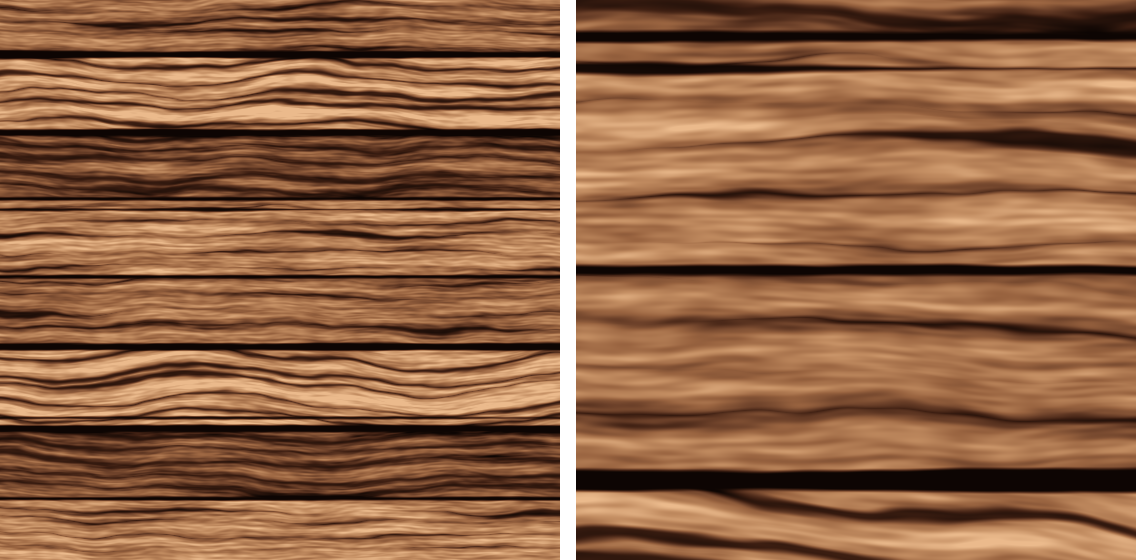
Left, the full canvas; right, a detail of the centre.
Write a Shadertoy shader that draws this texture.

```glsl
// Stacked horizontal timber planks with dark seams, fibrous grain and black veins.
// Planks cycle through four tones; two of them carry long wavy veins, the others
// short tapered cracks. Gradient noise bends the grain and varies every stroke.

#define ROWS 7.567        // planks per canvas height
#define ROW_SHIFT 0.261   // part of the top plank hidden above the canvas
#define VEINS 5           // veins per plank
#define BEND 0.34         // sway of the wavy veins, in planks
#define THIN_SEAM 0.022   // seam half widths, in planks
#define THICK_SEAM 0.046
#define GRAIN 0.40        // contrast of the fibres
#define TONES vec4(0.70, 0.95, 0.60, 0.82)

const vec3 WOOD[6] = vec3[6](
    vec3(0.05, 0.02, 0.01), vec3(0.24, 0.12, 0.07), vec3(0.42, 0.25, 0.16),
    vec3(0.60, 0.39, 0.25), vec3(0.76, 0.55, 0.38), vec3(0.92, 0.73, 0.55));

float hash(vec2 p) {
    vec3 q = fract(p.xyx * vec3(0.1031, 0.1030, 0.0973));
    q += dot(q, q.yzx + 33.33);
    return fract((q.x + q.y) * q.z);
}

float corner(vec2 cell, vec2 offset) {
    float angle = 6.2832 * hash(cell);
    return dot(vec2(cos(angle), sin(angle)), offset);
}

// Gradient noise, roughly -0.7 to 0.7
float noise(vec2 p) {
    vec2 i = floor(p), f = p - i, e = vec2(0, 1);
    vec2 u = f * f * f * (f * (f * 6.0 - 15.0) + 10.0);
    return mix(mix(corner(i, f), corner(i + e.yx, f - e.yx), u.x),
               mix(corner(i + e.xy, f - e.xy), corner(i + e.yy, f - e.yy), u.x), u.y);
}

vec3 woodColor(float tone) {
    float t = clamp(tone, 0.0, 1.0) * 5.0;
    int k = min(int(t), 4);
    return mix(WOOD[k], WOOD[k + 1], t - float(k));
}

// Coverage of a stroke; a negative half width leaves nothing
float stroke(float dist, float halfWidth, float feather) {
    return 1.0 - smoothstep(halfWidth - feather, halfWidth + feather, abs(dist));
}

// One where the index falls on the second or third plank of each four
float midCycle(float index) {
    float m = mod(index, 4.0);
    return step(0.5, m) * step(m, 2.5);
}

void mainImage(out vec4 fragColor, in vec2 fragCoord) {
    vec2 uv = fragCoord / iResolution.xy;
    float x = uv.x;
    float y = (1.0 - uv.y) * ROWS + ROW_SHIFT;
    float px = ROWS / iResolution.y;

    // Nearest seam, slightly off the regular spacing, and the plank index
    float seam = floor(y + 0.5);
    float seamDist = y - seam + 0.06 * sin(2.1 * abs(seam - 4.0));
    float row = seam - step(seamDist, 0.0);
    float v = y - row;
    float wavy = midCycle(row);
    float tone = TONES[int(mod(row, 4.0))];

    // Grain sways with the plank
    float sway = noise(vec2(x * 2.6 + row * 5.3, row * 3.7 + 0.4));
    float ripple = noise(vec2(x * 9.0, row * 2.3 + v * 1.5));
    float bent = v - sway * mix(0.10, BEND, wavy) - ripple * 0.07;
    vec2 fibre = vec2(x, bent + row * 1.7);
    float ragged = noise(fibre * vec2(26.0, 14.0)) * 0.022;

    // Fibres from broad streaks to fine hairs
    float grain = 0.45 * noise(fibre * vec2(3.0, 5.0))
                + 0.55 * noise(fibre * vec2(5.0, 13.0) + 17.0)
                + 0.60 * noise(fibre * vec2(13.0, 27.0) + 41.0)
                + 0.35 * noise(fibre * vec2(40.0, 34.0) + 73.0);
    tone += GRAIN * grain;

    // Veins: long and wavy, or cracks that swell and taper to points
    float vein = 0.0, stain = 0.0;
    for (int i = 0; i < VEINS; i++) {
        vec2 id = vec2(float(i) + 3.0, row * 7.0 + 11.0);
        float center = (float(i) + 0.2 + 0.6 * hash(id)) / float(VEINS);
        float swell = noise(vec2(x * 2.8 + hash(id + 5.0) * 40.0, id.x * 3.3 + id.y));
        float drift = noise(vec2(x * 5.0 + id.x * 9.1, id.y + 0.5)) * 0.09;
        float d = abs(bent - center - drift + ragged);
        float crack = 0.10 * (swell - 0.07);
        float line = 0.018 + 0.045 * swell;
        float halfWidth = mix(crack, line, wavy);
        vein = max(vein, stroke(d, halfWidth, 0.014 + px * 0.7));
        stain = max(stain, 1.0 - smoothstep(0.0, 0.09, d - halfWidth));
    }
    tone -= 0.26 * stain;
    tone = mix(tone, 0.07 + 0.06 * wavy + 0.08 * grain, vein * 0.93);

    // Seams with a worn edge; every third has a thin split beside it
    float wear = noise(vec2(x * 4.0, seam * 3.1 + 0.5));
    float seamWidth = mix(THIN_SEAM, THICK_SEAM, midCycle(seam)) * (1.0 + 0.5 * wear);
    float gap = stroke(seamDist + ragged * 0.35, seamWidth, 0.008 + px * 0.7);
    float side = mod(seam, 2.0) * 2.0 - 1.0;
    float hasSplit = step(mod(seam, 3.0), 0.5);
    float split = hasSplit * stroke(seamDist - side * 0.145 + ragged * 0.4,
                                    0.016 + 0.03 * wear, 0.01 + px * 0.7);
    float shade = exp(-max(abs(seamDist) - seamWidth, 0.0) / 0.03);
    tone -= 0.18 * shade;
    tone = mix(tone, 0.0, max(gap, split * 0.95));

    fragColor = vec4(woodColor(tone), 1.0);
}
```
